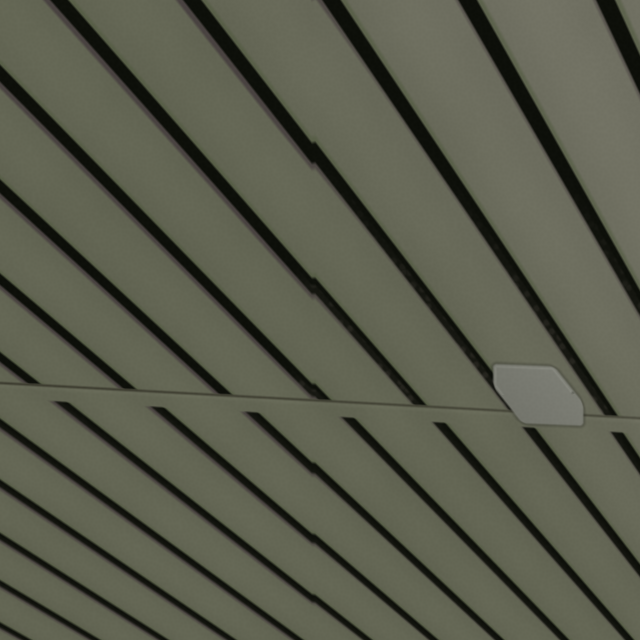
This pattern is drawn by a WebGL 1 fragment shader. Its source:

```glsl
precision highp float;

uniform vec2 u_resolution;

const vec3 PANEL = vec3(0.385, 0.395, 0.325);
const vec3 PANEL_LIT = vec3(0.440, 0.440, 0.385);
const vec3 SLOT = vec3(0.050, 0.058, 0.036);
const vec3 SLOT_GREY = vec3(0.160, 0.155, 0.130);
const vec3 WALL = vec3(0.275, 0.245, 0.245);
const vec3 FRINGE = vec3(0.310, 0.350, 0.240);
const vec3 SEAM = vec3(0.215, 0.210, 0.165);
const vec3 LAMP = vec3(0.470, 0.475, 0.440);

vec2 hash2(vec2 p) {
  vec2 q = vec2(dot(p, vec2(127.1, 311.7)), dot(p, vec2(269.5, 183.3)));
  return fract(sin(q) * 43758.5);
}

// Distance to the nearest scattered point
float cellular(vec2 p) {
  vec2 cell = floor(p);
  float nearest = 1.0;
  for (int y = -1; y <= 1; y++) {
    for (int x = -1; x <= 1; x++) {
      vec2 c = cell + vec2(float(x), float(y));
      nearest = min(nearest, length(c + hash2(c) - p));
    }
  }
  return nearest;
}

float layeredSines(vec2 p) {
  float sum = 0.0;
  float amp = 0.5;
  for (int i = 0; i < 4; i++) {
    sum += amp * sin(p.x + 1.7 * sin(p.y)) * sin(p.y * 1.3 + p.x * 0.4);
    p = mat2(1.6, 1.2, -1.2, 1.6) * p + 2.3;
    amp *= 0.6;
  }
  return sum;
}

float below(float d, float soft) {
  return 1.0 - smoothstep(-soft, soft, d);
}

float band(float x, float lo, float hi, float soft) {
  return below(lo - x, soft) * below(x - hi, soft);
}

// Slat number in perspective; t is the depth below the seam
float slatCoord(float x, float t) {
  float k = (x - 0.0586 - 1.377 * t) / (0.1491 - 0.1125 * t);
  float bow = 0.009 * (k - 2.0) * (k - 2.0) - 0.08;
  return k + bow * step(0.0, t);
}

// Box with two opposite corners cut off
float lampDistance(vec2 p) {
  float side = abs(p.x) - 0.0705;
  float cap = abs(p.y - 0.04 * p.x) - 0.0455;
  float cut = abs(dot(p, vec2(0.78, -0.62))) - 0.0470;
  vec3 d = vec3(side, cap, cut) + 0.006;
  return length(max(d, 0.0)) + min(max(d.x, max(d.y, d.z)), 0.0) - 0.006;
}

vec3 panelColor(vec2 p, float u) {
  float lit = smoothstep(0.35, 1.15, p.x - 0.75 * p.y + 0.25);
  vec3 col = mix(PANEL, PANEL_LIT, lit);
  col *= 1.0 + 0.035 * smoothstep(0.1, 0.45, abs(u)) - 0.015;
  return col + 0.007 * layeredSines(p * 9.0);
}

vec3 addSlots(vec3 col, vec2 p, float t, float u, float slope, float soft) {
  // Slots stop at the seam and resume past a plain strip
  float open = max(below(t + 0.002, soft), below(0.0235 - t, soft));
  float spacing = (0.1491 - 0.1125 * t) * inversesqrt(1.0 + slope * slope);
  float s = soft / spacing;
  float right = smoothstep(0.40, 0.62, p.x);

  float fringe = band(u, 0.04, 0.115, s * 1.5);
  float wall = band(u, mix(-0.115, -0.085, right), 0.0, s * 1.3);
  float core = band(u, -0.062, 0.074, s);
  col = mix(col, FRINGE, 0.55 * fringe * open);
  col = mix(col, WALL, wall * open * mix(0.9, 0.55, right));

  // Greyer, speckled stretch near the seam
  float near = smoothstep(-0.42, -0.08, t) * below(t, 0.01);
  near *= smoothstep(0.47, 0.50, p.x + 0.02 * near);
  float speck = 1.0 - smoothstep(0.12, 0.42, cellular(p * 55.0));
  float grey = near * (0.35 + 0.5 * speck) * below(u - 0.015, s);
  vec3 inside = mix(SLOT, SLOT_GREY, grey + 0.25 * step(0.0, t) * below(u, 0.05));
  return mix(col, inside, core * open);
}

vec3 addSeam(vec3 col, float x, float t, float soft) {
  float line = band(t, -0.0022, 0.0012, soft);
  float glow = band(t, 0.002, 0.006, soft * 1.5);
  col = mix(col, SEAM, line * mix(0.95, 0.65, x));
  return col + 0.02 * glow;
}

vec3 addLamp(vec3 col, vec2 q, float soft) {
  float d = lampDistance(q);
  col *= 1.0 - 0.22 * below(abs(d) - 0.003, soft * 1.5);
  vec3 face = LAMP + 0.25 * q.x - 0.25 * q.y;
  face += 0.05 * below(abs(d + 0.004) - 0.001, soft) * step(q.y, 0.0);
  face -= 0.12 * below(length(q - vec2(0.054, -0.003)) - 0.002, soft);
  return mix(col, face, below(d, soft));
}

void main() {
  vec2 p = gl_FragCoord.xy / u_resolution;
  p.y = 1.0 - p.y;
  float soft = max(0.0024, 0.8 / min(u_resolution.x, u_resolution.y));

  float t = p.y - 0.599 - 0.055 * p.x;
  // Panels butt together with a slight step along one joint
  float joint = 0.035 * (smoothstep(0.486, 0.494, p.x) - 0.5);
  float k = slatCoord(p.x, t) - joint;
  float u = fract(k + 0.5) - 0.5;

  vec3 col = panelColor(p, u);
  col = addSlots(col, p, t, u, 1.377 - 0.1125 * k, soft);
  col = addSeam(col, p.x, t, soft);
  col = addLamp(col, p - vec2(0.841, 0.617), soft);
  col += 0.012 * (cellular(p * 170.0) - 0.45);
  gl_FragColor = vec4(col, 1.0);
}
```
